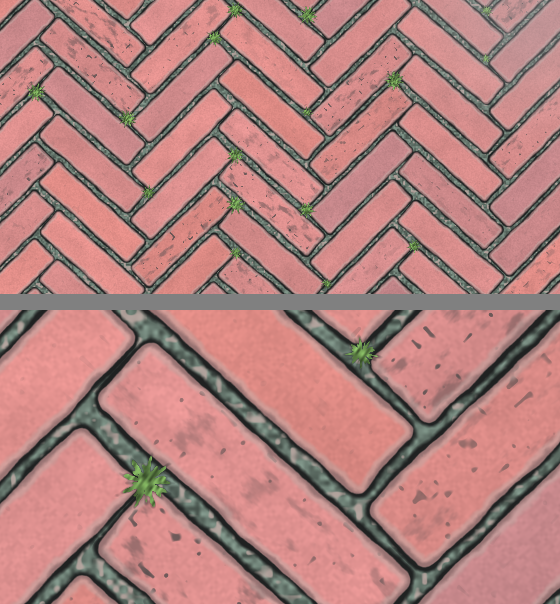
Top: the whole. Bottom: its middle third, enlarged.
This texture is drawn by a WebGL 1 fragment shader. Its source:

```glsl
precision highp float;
uniform vec2 u_resolution;

// All lengths are fractions of the canvas height.
const vec2 PITCH = vec2(0.3045, 0.1646);
const vec2 FIRST = vec2(0.010, 0.762);
const vec2 HALF_SIZE = vec2(0.203, 0.0505);
const float ROW_DRIFT = 0.0099;
const float EVEN_SHIFT = 0.0916;
const float CORNER = 0.013;

const vec3 ROSE = vec3(0.86, 0.56, 0.555);
const vec3 SALMON = vec3(0.89, 0.555, 0.53);
const vec3 MAUVE = vec3(0.75, 0.52, 0.54);
const vec3 WORN = vec3(0.62, 0.47, 0.47);
const vec3 DUST = vec3(0.76, 0.67, 0.65);
const vec3 GRIT = vec3(0.42, 0.49, 0.45);
const vec3 SOIL = vec3(0.12, 0.13, 0.13);
const vec3 LEAF = vec3(0.42, 0.58, 0.31);

float hash(vec2 p) {
  vec3 q = fract(vec3(p.xyx) * 0.1031);
  q += dot(q, q.yzx + 33.33);
  return fract((q.x + q.y) * q.z);
}

float noise(vec2 p) {
  vec2 i = floor(p), f = fract(p);
  f = f * f * (3.0 - 2.0 * f);
  return mix(mix(hash(i), hash(i + vec2(1.0, 0.0)), f.x),
             mix(hash(i + vec2(0.0, 1.0)), hash(i + 1.0), f.x), f.y);
}

float fbm(vec2 p) {
  float sum = 0.0, gain = 0.5;
  for (int i = 0; i < 4; i++) {
    sum += gain * noise(p);
    p = p * 2.03 + 17.3;
    gain *= 0.5;
  }
  return sum / 0.9375;
}

vec2 rotate(vec2 p, float a) {
  float c = cos(a), s = sin(a);
  return vec2(c * p.x - s * p.y, s * p.x + c * p.y);
}

float roundBox(vec2 p, vec2 halfSize, float r) {
  vec2 q = abs(p) - halfSize + r;
  return length(max(q, 0.0)) + min(max(q.x, q.y), 0.0) - r;
}

// Spiky disc: negative inside the clump.
float tuft(vec2 p, float radius, float seed) {
  float a = atan(p.y, p.x);
  float spikes = sin(a * 9.0 + seed * 40.0) * 0.22 + sin(a * 17.0 + seed * 90.0) * 0.18;
  return length(p) - radius * (0.75 + spikes + 0.4 * (noise(p * 220.0 + seed * 50.0) - 0.5));
}

vec3 brickColor(vec2 q, vec2 id, float d) {
  vec2 s = q + id * 7.31;
  float tone = hash(id + 41.0);
  vec3 c = mix(ROSE, SALMON, smoothstep(0.3, 0.0, tone));
  c = mix(c, MAUVE, smoothstep(0.6, 1.0, tone) * 0.8);
  c *= 0.96 + 0.07 * hash(id + 73.0);

  // Cloudy firing marks, fine grain, and dark pits on some bricks
  c *= 0.93 + 0.13 * fbm(s * vec2(14.0, 22.0));
  c *= 0.96 + 0.08 * noise(s * 260.0);
  float grime = smoothstep(0.55, 1.0, hash(id + 19.0));
  c = mix(c, WORN * 0.8, grime * 0.7 * smoothstep(0.55, 0.78, fbm(s * vec2(30.0, 55.0))));
  c = mix(c, SOIL * 2.0, 0.6 * smoothstep(0.86, 0.95, noise(s * 95.0)) * (0.15 + grime));

  // Dusty shoulder and rubbed edge
  float ragged = d + 0.008 * (fbm(s * 60.0) - 0.5);
  c = mix(c, DUST, 0.5 * smoothstep(-0.013, -0.007, ragged));
  return mix(c, WORN * 0.9, 0.85 * smoothstep(-0.007, -0.001, ragged));
}

vec3 jointColor(vec2 p, float d) {
  float grain = noise(p * 170.0);
  float fill = smoothstep(0.002, 0.008, d + 0.008 * (fbm(p * 45.0) - 0.5));
  vec3 c = mix(SOIL, GRIT * (0.65 + 0.6 * grain), fill);
  float sand = smoothstep(0.62, 0.9, noise(p * 120.0 + 9.0));
  return mix(c, DUST, 0.8 * sand * fill);
}

void main() {
  vec2 p = gl_FragCoord.xy / u_resolution.y;
  float aspect = u_resolution.x / u_resolution.y;
  float px = 1.0 / u_resolution.y;
  vec2 warped = p + 0.004 * (vec2(noise(p * 24.0), noise(p * 24.0 + 31.0)) - 0.5);

  // Nearest brick and nearest grass clump in the zigzag lattice
  float d = 1.0, grass = 1.0;
  vec2 local = vec2(0.0), brickId = vec2(0.0);
  float column = floor((p.x - FIRST.x) / PITCH.x + 0.5);
  for (int i = -1; i <= 1; i++) {
    float col = column + float(i);
    float odd = mod(col, 2.0);
    float base = FIRST.y + ROW_DRIFT * col - EVEN_SHIFT * (1.0 - odd);
    float row = floor((p.y - base) / PITCH.y + 0.5);
    float slant = mix(0.78, -0.725, odd);
    for (int k = -1; k <= 1; k++) {
      vec2 id = vec2(col, row + float(k)) + 20.0;
      vec2 center = vec2(FIRST.x + PITCH.x * col, base + PITCH.y * (row + float(k)));
      float tilt = slant + 0.025 * (hash(id + 5.0) - 0.5);
      vec2 q = rotate(warped - center, -tilt);
      vec2 size = HALF_SIZE - 0.003 * vec2(hash(id + 3.0), hash(id + 8.0));
      float box = roundBox(q, size, CORNER);
      if (box < d) { d = box; local = q; brickId = id; }

      float seed = hash(id + 57.0);
      float middle = 1.0 - smoothstep(0.15, 0.5, abs(center.x / aspect - 0.48));
      if (seed < 0.12 + 0.4 * middle) {
        float side = hash(id + 29.0) < 0.5 ? -1.0 : 1.0;
        vec2 root = vec2(HALF_SIZE.x + 0.004, side * HALF_SIZE.y);
        grass = min(grass, tuft(q - root, mix(0.012, 0.032, hash(id + 63.0)), seed));
      }
    }
  }

  // Bricks over joints, grass on top
  float edge = d + 0.003 * (fbm(p * 70.0) - 0.5);
  vec3 color = mix(brickColor(local, brickId, d), jointColor(p, d), smoothstep(-px, px, edge));
  float blades = noise(rotate(p, 0.6) * vec2(330.0, 130.0));
  vec3 green = LEAF * (0.5 + 0.9 * blades);
  color = mix(color, SOIL, 0.35 * (1.0 - smoothstep(0.0, 0.008, grass)));
  color = mix(color, green, 1.0 - smoothstep(-px, px, grass));

  // Cool haze in the upper right corner
  float haze = 1.0 - smoothstep(0.05, 0.6, length(p - vec2(aspect * 0.96, 1.0)));
  color = mix(color, vec3(0.68, 0.66, 0.68), 0.35 * haze);
  gl_FragColor = vec4(color, 1.0);
}
```
